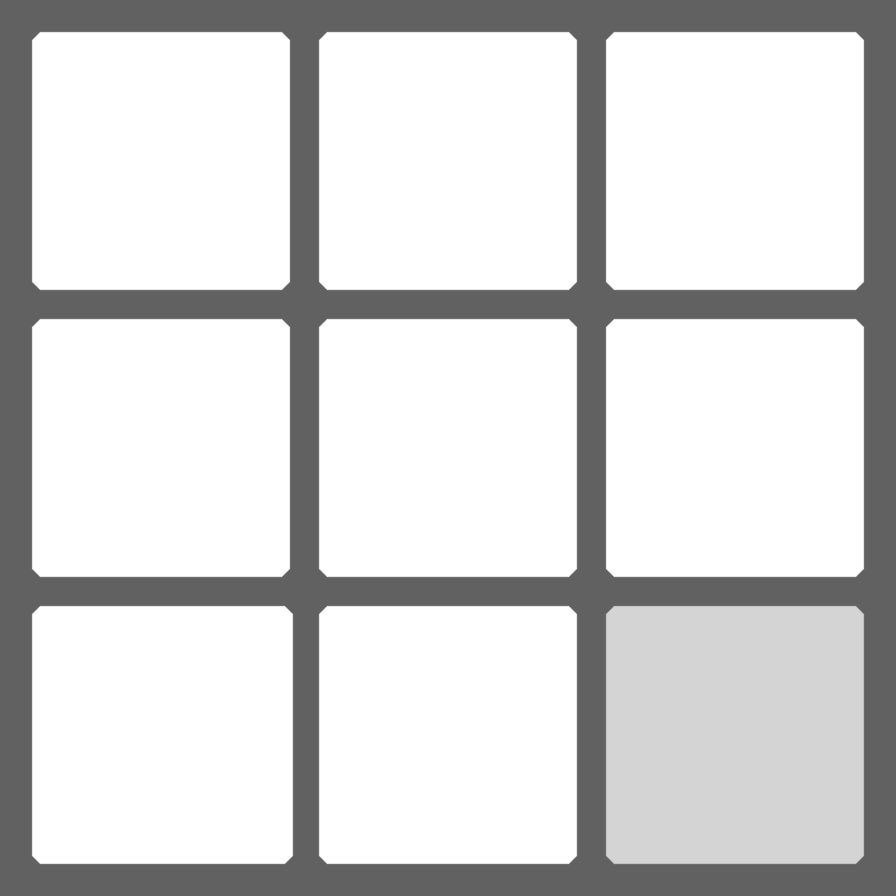
Reproduce this pattern procedurally as a three.js fragment shader.

```glsl
#define PITCH 0.3203
#define TILE_HALF 0.1439
#define CHAMFER 0.0090
#define EXTRA_WIDTH 0.0033
#define EDGE_SOFTNESS 0.0010
#define GROUT_COLOR vec3(0.38)
#define TILE_COLOR vec3(1.0)
#define ACCENT_COLOR vec3(0.83)

varying vec2 vUv;

// Signed distance to a box with cut corners
float chamferBox(vec2 p, vec2 halfSize, float cut) {
  vec2 q = abs(p) - halfSize;
  float corner = (q.x + q.y + cut) * 0.7071;
  return max(max(q.x, q.y), corner);
}

// 1.0 in the chosen cell, 0.0 in all others
float isCell(vec2 cell, vec2 chosen) {
  vec2 offset = abs(cell - chosen);
  return 1.0 - step(0.5, max(offset.x, offset.y));
}

void main() {
  // Three by three grid, cells numbered from -1 to 1 about the centre
  vec2 centered = vUv - 0.5;
  vec2 cell = clamp(floor(centered / PITCH + 0.5), -1.0, 1.0);
  vec2 local = centered - cell * PITCH;

  // The lower left tile reaches slightly further right
  float extra = 0.5 * EXTRA_WIDTH * isCell(cell, vec2(-1.0));
  vec2 halfSize = vec2(TILE_HALF + extra, TILE_HALF);
  float dist = chamferBox(local - vec2(extra, 0.0), halfSize, CHAMFER);

  // The lower right tile is tinted
  vec3 tile = mix(TILE_COLOR, ACCENT_COLOR, isCell(cell, vec2(1.0, -1.0)));
  float coverage = 1.0 - smoothstep(-EDGE_SOFTNESS, EDGE_SOFTNESS, dist);
  gl_FragColor = vec4(mix(GROUT_COLOR, tile, coverage), 1.0);
}
```
